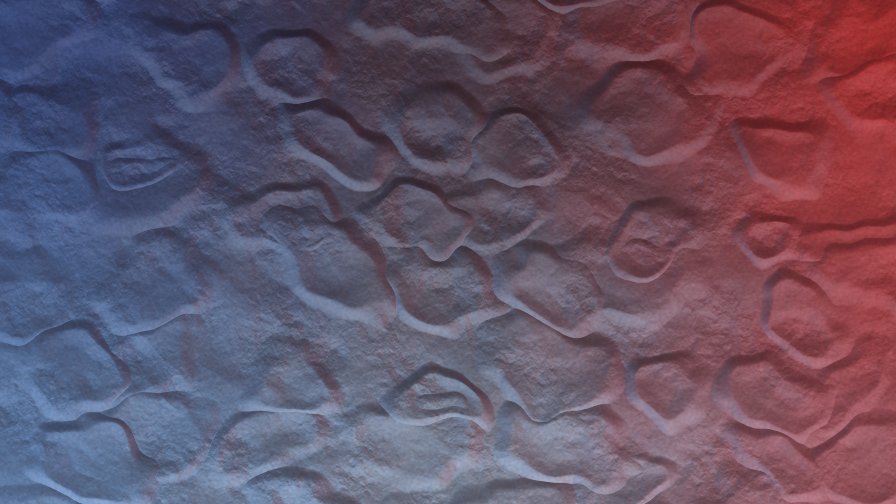
A WebGL 1 fragment shader for this texture:

```glsl
precision highp float;
// Rough plaster with oval pads, lit blue from the left, red from the right and pale from below.

uniform vec2 u_resolution;

const vec3 PALE = vec3(0.55, 0.62, 0.70);
const vec3 BLUE_GLOW = vec3(0.30, 0.40, 0.56);
const vec3 RED_GLOW = vec3(0.47, 0.25, 0.29);

vec2 hash2(vec2 cell) {
  vec3 k = fract(cell.xyx * vec3(0.1031, 0.1030, 0.0973));
  k += dot(k, k.yzx + 33.33);
  return fract((k.xx + k.yz) * k.zy);
}

vec2 latticeGradient(vec2 cell) {
  float angle = 6.2832 * hash2(cell).x;
  return vec2(cos(angle), sin(angle));
}

float gradientNoise(vec2 p) {
  vec2 i = floor(p);
  vec2 f = p - i;
  vec2 w = f * f * f * (f * (f * 6.0 - 15.0) + 10.0);
  float a = dot(latticeGradient(i), f);
  float b = dot(latticeGradient(i + vec2(1.0, 0.0)), f - vec2(1.0, 0.0));
  float c = dot(latticeGradient(i + vec2(0.0, 1.0)), f - vec2(0.0, 1.0));
  float d = dot(latticeGradient(i + vec2(1.0, 1.0)), f - vec2(1.0, 1.0));
  return mix(mix(a, b, w.x), mix(c, d, w.x), w.y);
}

// Creased plaster roughness summed over several scales
float roughness(vec2 p, float frequency, float amplitude) {
  float sum = 0.0;
  for (int i = 0; i < 5; i++) {
    float n = gradientNoise(p * frequency + float(i) * 17.3);
    sum += amplitude * (0.6 * n - 0.7 * abs(n));
    p = mat2(0.8, 0.6, -0.6, 0.8) * p;
    frequency *= 2.05;
    amplitude *= 0.48;
  }
  return sum;
}

// Oval pads, one per jittered grid cell, with a rim and a dished middle
float pads(vec2 p) {
  vec2 cell = floor(p);
  float height = 0.0;
  for (int y = -1; y <= 1; y++) {
    for (int x = -1; x <= 1; x++) {
      vec2 id = cell + vec2(float(x), float(y));
      vec2 random = hash2(id + 40.0);
      vec2 offset = p - id - 0.15 - 0.7 * random;
      offset.y += (random.x - 0.5) * 0.9 * offset.x;
      float radius = mix(0.38, 0.62, random.y);
      float d = length(offset) / radius;
      float pad = 1.0 - smoothstep(0.72, 1.12, d);
      float dish = 1.0 - smoothstep(0.2, 0.85, d);
      height = max(height, (pad - 0.55 * dish) * mix(0.5, 1.0, random.x));
    }
  }
  return height;
}

float surfaceHeight(vec2 p) {
  vec2 warp = vec2(gradientNoise(p * 6.0 + 31.0), gradientNoise(p * 6.0 + 57.0))
            + 0.4 * vec2(gradientNoise(p * 15.0 + 12.0), gradientNoise(p * 15.0 + 76.0));
  float swell = gradientNoise(p * vec2(5.0, 7.5) + 11.0);
  float patches = smoothstep(-0.35, 0.4, gradientNoise(p * 8.0 + 80.0));
  return 0.025 * pads((p + 0.065 * warp) * vec2(4.3, 6.0)) + 0.022 * swell
       + mix(0.45, 1.15, patches) * roughness(p, 13.0, 0.012);
}

vec2 surfaceSlope(vec2 p, float stepSize) {
  float h = surfaceHeight(p);
  return vec2(surfaceHeight(p + vec2(stepSize, 0.0)) - h,
              surfaceHeight(p + vec2(0.0, stepSize)) - h) / stepSize;
}

// Blend of three colours across the width
vec3 ramp(vec3 left, vec3 middle, vec3 right, float x) {
  vec3 firstHalf = mix(left, middle, smoothstep(0.0, 0.55, x));
  return mix(firstHalf, right, smoothstep(0.5, 1.04, x));
}

// Broad colour of the lights over the wall
vec3 washColour(vec2 uv) {
  vec3 top = ramp(vec3(0.20, 0.26, 0.44), vec3(0.27, 0.20, 0.24), vec3(0.64, 0.18, 0.18), uv.x);
  vec3 bottom = ramp(vec3(0.36, 0.47, 0.62), vec3(0.48, 0.52, 0.59), vec3(0.59, 0.31, 0.34), uv.x);
  return mix(bottom, top, smoothstep(-0.1, 1.0, uv.y));
}

// Relief shading: downward faces pale, side faces tinted by their lamp
vec3 shade(vec3 base, vec2 slope, vec2 uv) {
  vec2 facing = slope / sqrt(1.0 + dot(slope, slope));
  float centre = 1.0 - smoothstep(0.15, 0.55, abs(uv.x - 0.5));
  vec3 glow = mix(RED_GLOW, BLUE_GLOW, step(0.0, facing.x)) * mix(1.15, 0.65, uv.y);
  vec3 colour = mix(base, glow, 0.55 * abs(facing.x) * (0.25 + 0.75 * centre));
  float lit = facing.y + 0.3 * facing.x * (1.0 - 2.0 * uv.x);
  colour *= 1.0 + 0.42 * lit * mix(0.7, 1.0, centre);
  colour = mix(colour, PALE * mix(1.08, 0.8, uv.y),
               0.45 * max(lit, 0.0) * (0.4 + 0.6 * centre));
  return colour * mix(vec3(1.0), vec3(0.98, 0.87, 0.88), max(-lit, 0.0));
}

void main() {
  vec2 uv = gl_FragCoord.xy / u_resolution;
  vec2 p = gl_FragCoord.xy / u_resolution.y;

  // Uneven pigment softens the colour wash
  vec2 drift = vec2(gradientNoise(p * 6.0 + 40.0), gradientNoise(p * 7.0 + 63.0));
  vec3 base = washColour(clamp(uv + 0.1 * drift, 0.0, 1.0));

  vec3 colour = shade(base, surfaceSlope(p, 0.0025), uv);
  colour *= 1.0 + 0.08 * gradientNoise(p * 140.0);
  gl_FragColor = vec4(clamp(colour, 0.0, 1.0), 1.0);
}
```
